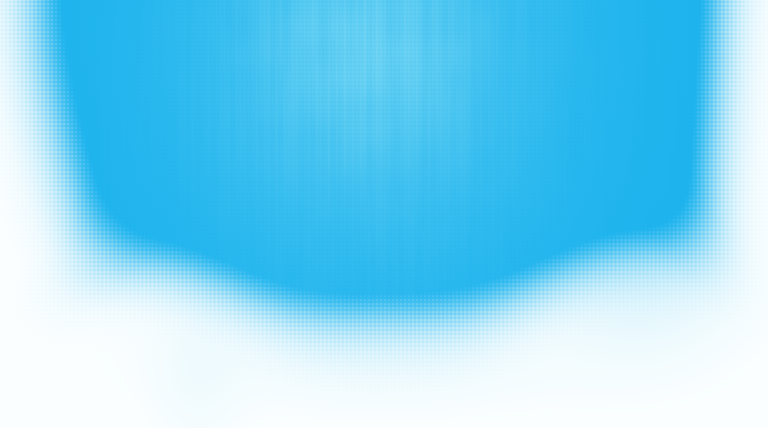
Reproduce this background procedurally as a Shadertoy shader.

```glsl
// A glowing blue panel with a halftone edge that fades into white.

float hash(vec2 p) {
    vec3 q = fract(vec3(p.xyx) * 0.1031);
    q += dot(q, q.yzx + 33.33);
    return fract((q.x + q.y) * q.z);
}

float noise(vec2 p) {
    vec2 cell = floor(p), f = fract(p);
    f = f * f * (3.0 - 2.0 * f);
    return mix(mix(hash(cell), hash(cell + vec2(1, 0)), f.x),
               mix(hash(cell + vec2(0, 1)), hash(cell + vec2(1, 1)), f.x), f.y);
}

float smoothMax(float a, float b, float k) {
    float h = max(k - abs(a - b), 0.0) / k;
    return max(a, b) + 0.25 * k * h * h;
}

// Soft bump around a centre
float glow(vec2 p, vec2 centre, vec2 size) {
    vec2 q = (p - centre) / size;
    return exp(-dot(q, q));
}

// Signed distance to the panel, where p.y is the depth below the top
float panel(vec2 p) {
    float left = 0.14 + 0.295 * pow(min(p.y, 0.6), 1.5) - p.x;
    float right = 1.2 * (p.x - 1.636 + 0.06 * p.y);
    float belly = 0.54 + 0.15 * exp(-pow(abs(p.x - 0.9) / 0.409, 3.0));
    float bottom = p.y - belly + 0.015 * (p.x - 0.9);
    return smoothMax(smoothMax(left, right, 0.12), bottom, 0.12);
}

void mainImage(out vec4 fragColor, in vec2 fragCoord) {
    vec2 uv = fragCoord / iResolution.xy;
    vec2 p = vec2(uv.x * 1.79, 1.0 - uv.y);
    float d = panel(p);

    // Staggered dot weave, softened where the canvas is too small for it
    vec2 wave = cos(p * 6.2832 * 107.0);
    float weave = 0.5 * (wave.x + wave.y) * smoothstep(180.0, 280.0, iResolution.y);

    // Blue inside with a broad light in the upper middle
    float light = 0.75 * glow(p, vec2(0.86, 0.12), vec2(0.42, 0.5))
                + 0.25 * glow(p, vec2(0.86, 0.1), vec2(0.22, 0.2));
    float streak = noise(vec2(p.x * 107.0, p.y * 3.0)) - 0.5;
    float mottle = noise(p * 16.0) - 0.5;
    light *= 1.0 + 0.25 * streak + 0.12 * mottle + 0.12 * weave;
    vec3 blue = mix(vec3(0.11, 0.70, 0.93), vec3(0.39, 0.81, 0.95), light);

    // Nearly white surround with faint cyan pools
    float pool = glow(p, vec2(1.5, 0.68), vec2(0.2, 0.16))
               + 0.4 * glow(p, vec2(0.46, 0.88), vec2(0.1, 0.18))
               + 0.4 * glow(p, vec2(0.9, 0.86), vec2(0.5, 0.1));
    vec3 pale = mix(vec3(0.985, 0.997, 1.0), vec3(0.87, 0.96, 0.99), 0.7 * pool);

    // Fade across the edge, broken up by the halftone dots
    float fade = 1.0 - exp(-pow(max(d + 0.005, 0.0) / 0.087, 1.5));
    float dots = 0.4 * weave * fade * (1.0 - fade);
    dots += 0.1 * max(weave, 0.0) * smoothstep(-0.01, 0.01, d) * (1.0 - fade);
    fragColor = vec4(mix(blue, pale, clamp(fade + dots, 0.0, 1.0)), 1.0);
}
```
